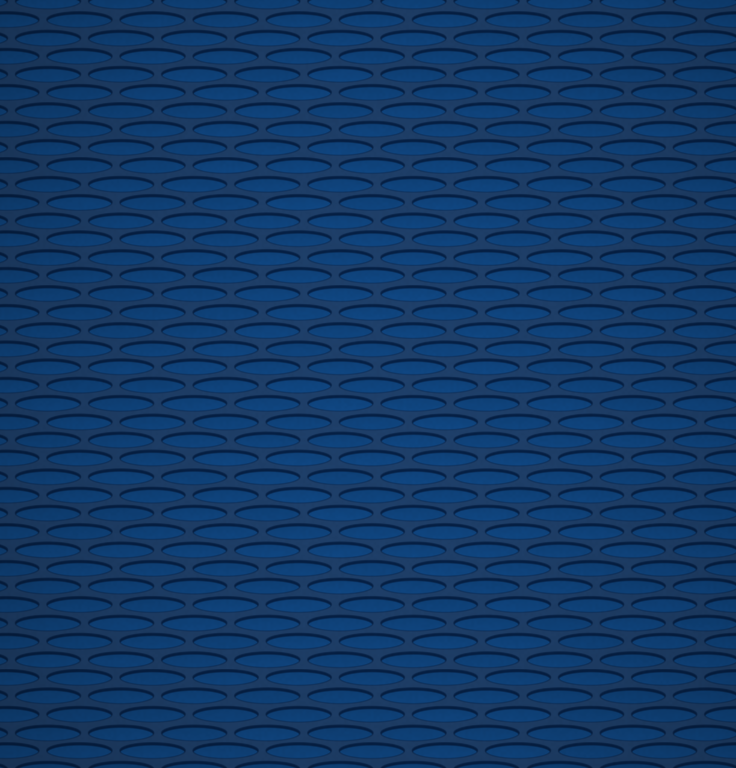
A WebGL 1 fragment shader for this pattern:

```glsl
precision highp float;
// Blue perforated sheet: staggered rows of flat elliptical holes.
// Each hole is an ellipse distance with a shadow crescent under its upper lip
// and a thin lower rim; a soft vignette and faint grain vary the tone.

uniform vec2 u_resolution;

#define COLUMNS 10.07                  // holes across
#define ROWS 42.0                      // rows down
#define PHASE vec2(0.657, 0.066)       // first hole centre, in cells from top left
#define STAGGER 0.43                   // shift of every second row, in cells
#define HOLE_RADIUS vec2(0.447, 0.43)  // in cells
#define SHADOW_DROP 0.0030             // in canvas heights
#define SOFTNESS 0.0011
#define FACE_COLOR vec3(0.115, 0.240, 0.400)
#define HOLE_COLOR vec3(0.058, 0.260, 0.480)
#define SHADOW_COLOR vec3(0.020, 0.120, 0.260)
#define VIGNETTE 0.20
#define GRAIN 0.035

float hash(vec2 p) {
  vec3 q = fract(vec3(p.xyx) * 0.1031);
  q += dot(q, q.yzx + 33.33);
  return fract((q.x + q.y) * q.z);
}

float noise(vec2 p) {
  vec2 i = floor(p), f = fract(p);
  f = f * f * (3.0 - 2.0 * f);
  return mix(mix(hash(i), hash(i + vec2(1.0, 0.0)), f.x),
             mix(hash(i + vec2(0.0, 1.0)), hash(i + vec2(1.0, 1.0)), f.x), f.y);
}

// Approximate signed distance to an axis-aligned ellipse.
float ellipse(vec2 p, vec2 r) {
  float k = length(p / r);
  return k * (k - 1.0) / max(length(p / (r * r)), 0.001);
}

// Coverage of the inside of a shape, blurred by the given half width.
float inside(float d, float blur) {
  return 1.0 - smoothstep(-blur, blur, d);
}

void main() {
  vec2 uv = gl_FragCoord.xy / u_resolution;
  float aspect = u_resolution.x / u_resolution.y;
  float blur = max(SOFTNESS, 0.75 / u_resolution.y);

  // Staggered cells, with rows counted downward.
  vec2 grid = vec2(uv.x * COLUMNS, (1.0 - uv.y) * ROWS) - PHASE + 0.5;
  float row = floor(grid.y);
  grid.x -= STAGGER * mod(row, 2.0);
  vec2 cell = floor(grid);
  vec2 cellSize = vec2(aspect / COLUMNS, 1.0 / ROWS);
  vec2 local = fract(grid) - 0.5;
  local.y += 0.04 * (hash(vec2(row + 7.0, 3.0)) - 0.5);

  // Hole outline and its lit floor, dropped below the upper lip.
  vec2 p = local * cellSize;
  vec2 radius = HOLE_RADIUS * cellSize;
  float outline = ellipse(p, radius);
  float lit = ellipse(p - vec2(0.0, SHADOW_DROP), radius);
  float hole = inside(outline, blur);
  float floorLight = inside(lit + 0.0004, blur * 1.3);

  // The floor is a little brighter towards its lower side.
  float depth = clamp(0.5 + 0.5 * p.y / radius.y, 0.0, 1.0);
  vec3 floorColor = HOLE_COLOR * mix(0.94, 1.03, depth);
  floorColor *= 0.98 + 0.04 * hash(cell + 20.0);
  vec3 holeColor = mix(SHADOW_COLOR, floorColor, floorLight);

  // Thin dark rim, strongest along the top, faint along the bottom.
  vec3 color = mix(FACE_COLOR, holeColor, hole);
  float rim = 1.0 - smoothstep(0.0, blur * 1.7, abs(outline));
  color = mix(color, SHADOW_COLOR, rim * mix(0.55, 0.32, depth));

  // Broad falloff to the borders, and fine grain.
  vec2 fromCentre = (uv - vec2(0.53, 0.52)) * 2.0;
  float falloff = dot(fromCentre * fromCentre, vec2(0.65, 0.35));
  color *= 1.03 - VIGNETTE * falloff;
  color *= 1.0 + GRAIN * (noise(uv * vec2(aspect, 1.0) * 260.0) - 0.5);
  gl_FragColor = vec4(color, 1.0);
}
```
